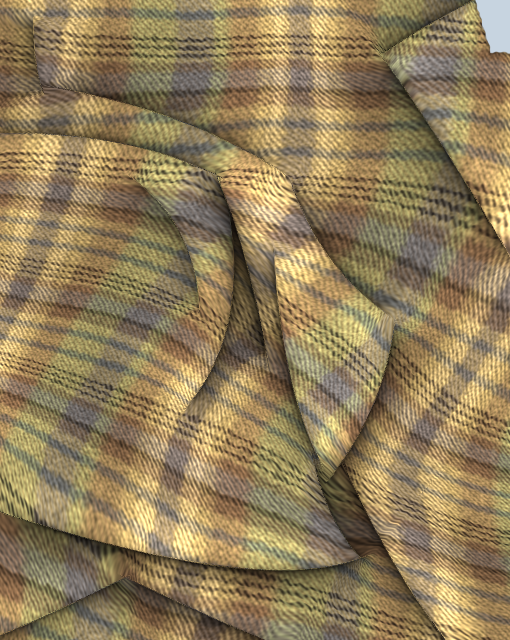
Give the GLSL for this texture, as a Shadertoy shader.

```glsl
const vec3 OCHRE = vec3(0.77, 0.65, 0.41);
const vec3 CREAM = vec3(0.95, 0.82, 0.57);
const vec3 BROWN = vec3(0.49, 0.37, 0.26);
const vec3 MAUVE = vec3(0.49, 0.44, 0.41);
const vec3 SLATE = vec3(0.34, 0.35, 0.36);
const vec3 GREEN = vec3(0.52, 0.55, 0.36);
const vec3 DARK = vec3(0.20, 0.15, 0.11);
const vec3 BACKDROP = vec3(0.78, 0.83, 0.88);

const vec2 SETT = vec2(0.385, 0.215);       // plaid repeat
const vec2 SETT_START = vec2(0.475, 0.932); // centre of one repeat
const float TWILL = 105.0;                  // diagonal ribs per unit
const float SLANT = 0.46;                   // lean of the draped cloth
const float FOLD_SHIFT = 0.024;
const float SHADOW_WIDTH = 0.032;
const float TAU = 6.2831853;

// Folds are quadratic curves; the shadow falls to the right of travel.
const int FOLDS = 16;
const vec2 HEAD[FOLDS] = vec2[](
    vec2(.456, .72), vec2(.618, .50), vec2(.332, .74), vec2(.28, .35),
    vec2(.195, .73), vec2(.427, .63), vec2(.505, .24), vec2(-.06, .22),
    vec2(.575, .12), vec2(.53, .29), vec2(.59, .92), vec2(.052, .98),
    vec2(.76, 1.01), vec2(.18, .105), vec2(.36, .715), vec2(-.04, -.01));
const vec2 BEND[FOLDS] = vec2[](
    vec2(.30, .83), vec2(.495, .583), vec2(.39, .61), vec2(.40, .48),
    vec2(.312, .65), vec2(.436, .39), vec2(.605, .36), vec2(.43, .05),
    vec2(.514, .167), vec2(.612, .10), vec2(.68, .80), vec2(.05, .90),
    vec2(.65, .955), vec2(.325, .036), vec2(.195, .805), vec2(.09, .043));
const vec2 TAIL[FOLDS] = vec2[](
    vec2(.06, .868), vec2(.45, .73), vec2(.423, .41), vec2(.352, .70),
    vec2(.312, .50), vec2(.51, .26), vec2(.618, .51), vec2(.59, .14),
    vec2(.485, .30), vec2(.72, -.03), vec2(.82, .56), vec2(.07, .85),
    vec2(.59, .91), vec2(.46, -.02), vec2(-.05, .79), vec2(.21, .105));
const float DEPTH[FOLDS] = float[](
    .65, .75, 1., .85, .6, .9, .85, 1., .8, .9, .9, .7, .8, .85, .7, .8);

float gradientDot(vec2 cell, vec2 f, vec2 corner) {
    float h = fract(sin(dot(cell + corner, vec2(127.1, 311.7))) * 43758.5);
    return dot(vec2(cos(TAU * h), sin(TAU * h)), f - corner);
}

float gradientNoise(vec2 p) {
    vec2 cell = floor(p), f = fract(p);
    vec2 w = f * f * f * (f * (f * 6.0 - 15.0) + 10.0);
    return mix(
        mix(gradientDot(cell, f, vec2(0, 0)), gradientDot(cell, f, vec2(1, 0)), w.x),
        mix(gradientDot(cell, f, vec2(0, 1)), gradientDot(cell, f, vec2(1, 1)), w.x), w.y);
}

// Soft stripe in a unit repeat
float stripe(float x, float centre, float halfWidth, float soft) {
    float d = abs(fract(x - centre + 0.5) - 0.5);
    return 1.0 - smoothstep(halfWidth - soft, halfWidth + soft, d);
}

vec3 warpColour(float x) {
    vec3 c = mix(OCHRE, BROWN, stripe(x, 0.5, 0.32, 0.03));
    c = mix(c, GREEN, stripe(x, 0.5, 0.19, 0.03));
    c = mix(c, SLATE, stripe(x, 0.56, 0.07, 0.02));
    c = mix(c, MAUVE, stripe(x, 0.0, 0.05, 0.02));
    return mix(c, CREAM, stripe(abs(fract(x + 0.5) - 0.5), 0.09, 0.033, 0.015));
}

vec3 weftColour(float y, float rib) {
    vec3 c = mix(OCHRE, BROWN, stripe(y, 0.28, 0.17, 0.02));
    c = mix(c, MAUVE, stripe(y, 0.25, 0.07, 0.025));
    c = mix(c, SLATE, 0.8 * stripe(y, 0.57, 0.03, 0.02));
    c = mix(c, SLATE, 0.8 * stripe(y, 0.76, 0.03, 0.02));
    c = mix(c, DARK, 0.85 * stripe(y, 0.335, 0.02, 0.015));
    for (int i = -1; i <= 1; i++)
        c = mix(c, DARK, (1.0 - 0.35 * rib) * stripe(y, 0.06 * float(i), 0.012, 0.01));
    return c;
}

// Moves the cloth along each fold and returns the light it leaves
float applyFolds(vec2 p, float px, inout vec2 cloth) {
    float light = 1.0;
    for (int i = 0; i < FOLDS; i++) {
        vec2 a = HEAD[i], b = 2.0 * (BEND[i] - a), c = a - 2.0 * BEND[i] + TAIL[i];
        float t = 0.0, nearest = 9.0;
        for (int k = 0; k <= 6; k++) {
            float s = float(k) / 6.0, d = length(a + s * (b + s * c) - p);
            if (d < nearest) { nearest = d; t = s; }
        }
        for (int k = 0; k < 3; k++) { // Newton steps to the closest point
            vec2 q = a + t * (b + t * c) - p, v = b + 2.0 * t * c;
            t = clamp(t - dot(q, v) / max(dot(v, v) + 2.0 * dot(q, c), 0.01), 0.0, 1.0);
        }
        vec2 q = p - a - t * (b + t * c), along = normalize(b + 2.0 * t * c);
        vec2 across = vec2(-along.y, along.x);
        float d = length(q), lit = smoothstep(-px, px, dot(across, q));
        float depth = DEPTH[i] * smoothstep(0.0, 0.15, t) * smoothstep(0.0, 0.15, 1.0 - t);
        cloth += (2.0 * lit - 1.0) * depth * FOLD_SHIFT * exp(-d / 0.07) * (along + across);
        float crest = (d - 0.035) / 0.03;
        light *= 1.0 - depth * ((1.0 - lit) * 0.55 * exp(-d / SHADOW_WIDTH) + 0.28 * exp(-d / 0.005));
        light *= 1.0 + depth * lit * 0.17 * exp(-crest * crest);
    }
    return light;
}

void mainImage(out vec4 fragColor, in vec2 fragCoord) {
    float px = 1.0 / iResolution.y;
    vec2 p = fragCoord * px;

    // Drape: level at the top, slanting below
    float slope = SLANT * (1.0 - smoothstep(0.3, 0.88, p.y)) * mix(0.5, 1.0, smoothstep(0.0, 0.35, p.y));
    vec2 cloth = p + vec2(-slope * (p.y - 0.75), slope * (p.x - 0.4));
    cloth += 0.018 * vec2(gradientNoise(p * 5.0), gradientNoise(p * 5.0 + 17.0));
    float light = applyFolds(p, px, cloth);
    light *= 1.04 + 0.24 * gradientNoise(p * 4.0 + 3.0) + 0.12 * gradientNoise(p * 11.0);

    // Twill weave with woolly fibres
    float rib = 0.5 + 0.5 * sin(TAU * TWILL * (cloth.x + cloth.y) + 2.0 * gradientNoise(cloth * 70.0));
    vec2 sett = (cloth - SETT_START) / SETT * vec2(1, -1);
    sett += 0.025 * gradientNoise(cloth * 120.0);
    vec3 colour = mix(weftColour(sett.y, rib), warpColour(sett.x), 0.32 + 0.26 * rib);
    float fibre = gradientNoise(cloth * 240.0) + 0.7 * gradientNoise(cloth * vec2(90, 150));
    colour *= light * (0.86 + 0.28 * rib + 0.30 * fibre);

    // Bare corner beyond the ragged hem
    float hem = 0.004 * gradientNoise(p * 90.0);
    float gap = min(p.x - 0.742 - 0.3 * (1.0 - p.y), p.y - 0.918) + hem;
    colour *= 1.0 - 0.4 * exp(-abs(gap) / 0.004);
    colour = mix(colour, BACKDROP, smoothstep(-px, px, gap));
    fragColor = vec4(clamp(colour, 0.0, 1.0), 1.0);
}
```
